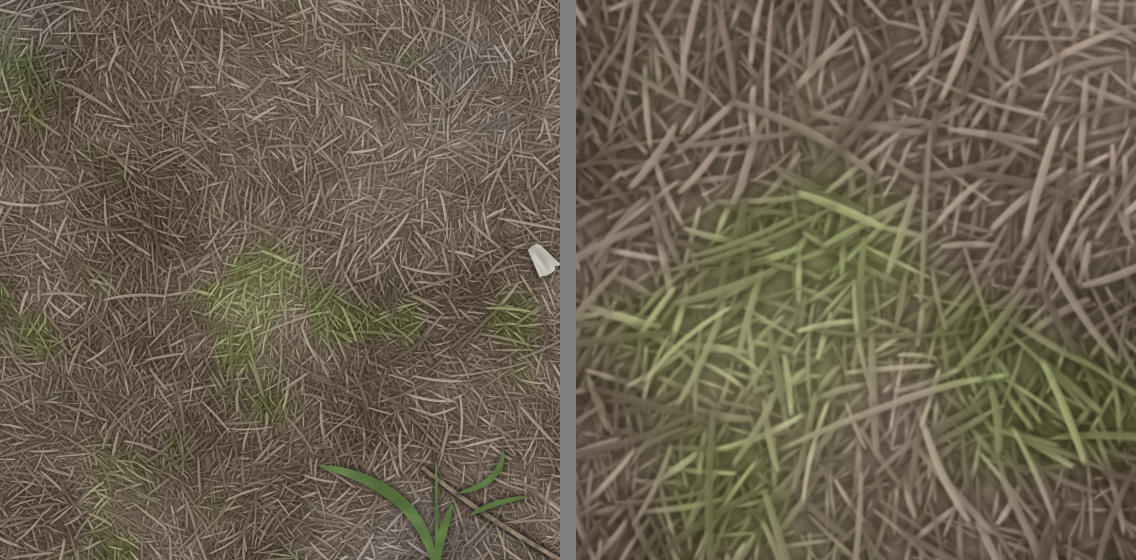
Left, the full canvas; right, a detail of the centre.
Reproduce this texture procedurally as a three.js fragment shader.

```glsl
// Matted dry grass with hollows, mossy patches, a green sprout, a twig and a pale scrap.
varying vec2 vUv;

const vec3 SOIL = vec3(0.225, 0.185, 0.140);
const vec3 STRAW = vec3(0.700, 0.630, 0.575);
const vec3 MOSS_TINT = vec3(0.93, 1.08, 0.82);
const vec3 ASH_TINT = vec3(0.96, 1.00, 1.06);
const vec3 LEAF_DARK = vec3(0.27, 0.36, 0.19);
const vec3 LEAF_LIGHT = vec3(0.46, 0.57, 0.34);
const vec3 TWIG = vec3(0.52, 0.46, 0.40);
const vec3 SCRAP = vec3(0.78, 0.76, 0.72);
const int LAYERS = 16;
const float FINE_CELLS = 44.0;    // cells across, lowest layer
const float COARSE_CELLS = 14.0;  // cells across, top layer
const float THIN = 0.0011;        // blade half widths
const float THICK = 0.0022;
const float SOFT = 0.0013;        // edge blur
const float SHADOW = 0.24;
const float SPREAD = 2.5;         // how far blades stray from the flow

float hash(vec2 p) {
  return fract(sin(dot(p, vec2(127.1, 311.7))) * 43758.5453);
}

vec2 hash2(vec2 p) {
  return vec2(hash(p), hash(p + vec2(37.3, 17.9)));
}

float noise(vec2 p) {
  vec2 i = floor(p);
  vec2 f = fract(p);
  f = f * f * (3.0 - 2.0 * f);
  return mix(mix(hash(i), hash(i + vec2(1.0, 0.0)), f.x),
             mix(hash(i + vec2(0.0, 1.0)), hash(i + vec2(1.0, 1.0)), f.x), f.y);
}

float fbm(vec2 p) {
  return 0.5 * noise(p) + 0.3 * noise(p * 2.1 + 7.3) + 0.2 * noise(p * 4.3 + 3.1);
}

// Local leaning direction of the tufts: upright near the top, swirling below
float flowAngle(vec2 p) {
  float swirl = 1.2 * sin(7.0 * p.x + 2.0 * sin(5.0 * p.y)) + 0.6 * sin(11.0 * p.y - 4.0 * p.x);
  return 1.7 + swirl * (1.1 - 0.6 * p.y);
}

// Lays one sheet of scattered, slightly bent blades over the tone below
float layBlades(float tone, vec2 p, float level, float seed) {
  float cells = mix(FINE_CELLS, COARSE_CELLS, level);
  vec2 home = floor(p * cells);
  for (int y = -1; y <= 1; y++) {
    for (int x = -1; x <= 1; x++) {
      vec2 id = home + vec2(float(x), float(y));
      vec2 key = id + seed * vec2(13.7, 29.1);
      vec2 look = hash2(key + 5.3);
      if (look.x > mix(1.0, 0.42, level)) continue;
      vec2 center = (id + hash2(key)) / cells;
      vec2 shape = hash2(key + 71.9);
      float angle = flowAngle(center) + (shape.x - 0.5) * SPREAD;
      vec2 dir = vec2(cos(angle), sin(angle));
      vec2 q = p - center;
      float along = dot(q, dir);
      float halfLength = mix(0.4, 0.95, shape.y) / cells;
      float s = along / halfLength;
      float bend = (fract(shape.x * 17.0) - 0.5) * 0.22 * halfLength;
      float across = dot(q, vec2(-dir.y, dir.x)) - bend * (s * s - 0.4);
      float width = mix(THIN, THICK, level) * mix(0.7, 1.35, fract(shape.y * 23.0));
      width *= 1.0 - 0.4 * s * s;
      float side = abs(across) - width;
      float ends = 1.0 - smoothstep(0.82, 1.0, abs(s));
      float shade = 1.0 - smoothstep(0.0, 3.5 * THICK, side);
      tone *= 1.0 - SHADOW * shade * ends;
      float bladeTone = mix(0.36, 1.02, look.y) * (1.0 + 0.12 * clamp(across / THICK, -1.0, 1.0));
      tone = mix(tone, bladeTone, 0.93 * ends * (1.0 - smoothstep(-SOFT, SOFT, side)));
    }
  }
  return tone;
}

// Signed distance to a tapered quadratic curve; taper 1 is pointed, 0 is even
float curve(vec2 p, vec2 a, vec2 b, vec2 c, float width, float taper) {
  float best = 1.0;
  vec2 last = a;
  for (int i = 1; i <= 12; i++) {
    float t = float(i) / 12.0;
    vec2 next = mix(mix(a, b, t), mix(b, c, t), t);
    vec2 e = next - last;
    float h = clamp(dot(p - last, e) / dot(e, e), 0.0, 1.0);
    float u = (float(i) - 1.0 + h) / 12.0;
    float w = width * mix(1.0, 2.0 * sqrt(max(u * (1.0 - u), 0.0)), taper);
    best = min(best, length(p - last - e * h) - w);
    last = next;
  }
  return best;
}

float cover(float d) {
  return 1.0 - smoothstep(-SOFT, SOFT, d);
}

void main() {
  vec2 p = vUv;

  // Straw mat over fibrous ground
  float tone = 0.22 + 0.25 * noise(p * vec2(70.0, 150.0)) + 0.2 * noise(p * vec2(170.0, 60.0));
  for (int i = 0; i < LAYERS; i++) {
    tone = layBlades(tone, p, float(i) / float(LAYERS - 1), float(i) + 1.0);
  }
  tone += 0.5 * (fbm(p * 5.0 + 2.7) - 0.5) + 0.08 * (noise(p * 190.0) - 0.5);
  vec3 color = mix(SOIL, STRAW, clamp(tone, 0.0, 1.1));
  color *= mix(vec3(1.0), MOSS_TINT, smoothstep(0.58, 0.76, fbm(p * 4.5 + 19.0)));
  color *= mix(vec3(1.0), ASH_TINT, smoothstep(0.5, 0.75, fbm(p * 3.5 + 41.0)));

  // Twig
  float twig = curve(p, vec2(1.02, -0.01), vec2(0.87, 0.07), vec2(0.755, 0.165), 0.0042, 0.3);
  color *= 1.0 - 0.4 * (1.0 - smoothstep(0.0, 0.012, twig));
  color = mix(color, TWIG * (0.8 + 0.4 * noise(p * 120.0)), cover(twig));

  // Sprout
  vec2 root = vec2(0.778, -0.02);
  float leaf = curve(p, root, vec2(0.755, 0.135), vec2(0.570, 0.168), 0.0105, 1.0);
  leaf = min(leaf, curve(p, root, vec2(0.780, 0.03), vec2(0.808, 0.100), 0.0080, 1.0));
  leaf = min(leaf, curve(p, vec2(0.820, 0.120), vec2(0.895, 0.135), vec2(0.899, 0.195), 0.0055, 1.0));
  leaf = min(leaf, curve(p, vec2(0.840, 0.080), vec2(0.880, 0.105), vec2(0.940, 0.112), 0.0050, 1.0));
  leaf = min(leaf, curve(p, root, vec2(0.782, 0.09), vec2(0.778, 0.180), 0.0028, 1.0));
  color *= 1.0 - 0.25 * (1.0 - smoothstep(0.0, 0.012, leaf));
  vec3 green = mix(LEAF_DARK, LEAF_LIGHT, 0.25 + 0.6 * noise(p * vec2(28.0, 40.0)));
  color = mix(color, green, cover(leaf));

  // Pale scrap with folds and a ragged end
  vec2 q = p - vec2(0.968, 0.537);
  q = vec2(0.82 * q.x + 0.57 * q.y, -0.57 * q.x + 0.82 * q.y);
  float ragged = 0.008 * noise(vec2(q.x * 160.0, 2.0));
  float scrap = max(abs(q.x) - 0.017 + 0.2 * q.y, abs(q.y) - 0.031 + ragged);
  color *= 1.0 - 0.3 * (1.0 - smoothstep(0.0, 0.012, scrap));
  color = mix(color, SCRAP * (0.82 + 0.3 * noise(q * vec2(150.0, 25.0))), cover(scrap));

  gl_FragColor = vec4(color, 1.0);
}
```
